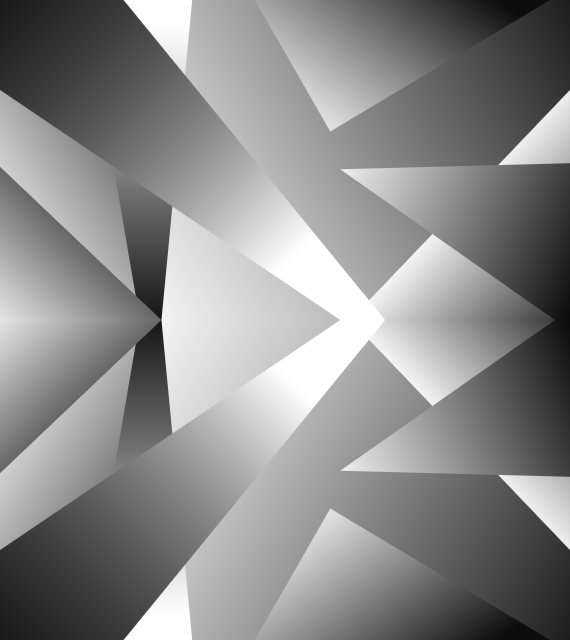
Reproduce this background procedurally as a Shadertoy shader.

```glsl
// Overlapping grey paper-like facets, mirrored about the horizontal midline.
// Each facet is an intersection of half-planes filled with a linear ramp,
// painted back to front with smoothed edges.

const float WIDTH = 1.776; // canvas width, with half the height as one unit

// Smooth coverage of the half-plane to the left of the direction a -> b.
float leftOf(vec2 p, vec2 a, vec2 b, float pixel) {
    vec2 along = normalize(b - a);
    float dist = dot(p - a, vec2(-along.y, along.x));
    return clamp(0.5 + dist / pixel, 0.0, 1.0);
}

// Linear grey ramp: value at the origin plus a slope along each axis.
float ramp(vec2 p, float base, vec2 slope) {
    return clamp(base + dot(p, slope), 0.05, 1.0);
}

// Facets enclosed by the inner edge of the large arrow.
float innerFacets(vec2 p, float spine, float pixel) {
    float shade = ramp(p, 1.145, vec2(-0.384, -0.2));
    shade = mix(shade, ramp(p, 0.08, vec2(0.0, 0.9)), spine);

    float flank = leftOf(p, vec2(0.422, 0.081), vec2(0.354, 0.479), pixel);
    shade = mix(shade, ramp(p, 1.107, vec2(-0.9, -0.6)), flank);

    float wedge = leftOf(p, vec2(0.503, 0.0), vec2(0.0, 0.479), pixel);
    return mix(shade, ramp(p, 0.9, vec2(-0.994, -1.04)), wedge);
}

// Diamond, side wings and upper triangles behind the arrow.
float outerFacets(vec2 p, float spine, float pixel) {
    float shade = ramp(p, 1.25, vec2(-0.491, -0.264));
    shade = mix(shade, ramp(p, 0.35, vec2(0.0, 0.7)), spine);

    float diamond = leftOf(p, vec2(WIDTH, 0.719), vec2(1.151, 0.0625), pixel);
    shade = mix(shade, ramp(p, 2.22, vec2(-1.15, 1.05)), diamond);

    vec2 wingTip = vec2(1.06, 0.471);
    float wing = leftOf(p, wingTip, vec2(1.729, 0.0), pixel)
               * leftOf(p, vec2(WIDTH, 0.49), wingTip, pixel);
    shade = mix(shade, ramp(p, 1.78, vec2(-0.98, 0.42)), wing);

    vec2 peak = vec2(1.029, 0.589);
    float triangle = leftOf(p, peak, vec2(1.714, 1.0), pixel)
                   * leftOf(p, vec2(0.794, 1.0), peak, pixel);
    return mix(shade, ramp(p, 2.34, vec2(-0.8, -1.05)), triangle);
}

// Arrow fill, brightening faster as it nears the point.
float arrowShade(vec2 p) {
    float t = max(0.0, (p.x + 1.0 - p.y) * 0.582);
    return min(1.0, 0.1 + 0.42 * t + 0.48 * t * t);
}

void mainImage(out vec4 fragColor, in vec2 fragCoord) {
    vec2 uv = fragCoord / iResolution.xy;
    vec2 p = vec2(uv.x * WIDTH, abs(2.0 * uv.y - 1.0)); // mirrored halves
    float pixel = 2.0 / iResolution.y;

    // One slanted line divides both the inner and the outer facets.
    float spine = leftOf(p, vec2(0.503, 0.0), vec2(0.599, 1.0), pixel);
    float arrow = leftOf(p, vec2(1.2, 0.0), vec2(0.385, 1.0), pixel);
    float inner = leftOf(p, vec2(1.06, 0.0), vec2(0.0, 0.719), pixel);

    float shade = outerFacets(p, spine, pixel);
    shade = mix(shade, arrowShade(p), arrow);
    shade = mix(shade, innerFacets(p, spine, pixel), inner);
    fragColor = vec4(vec3(shade), 1.0);
}
```
